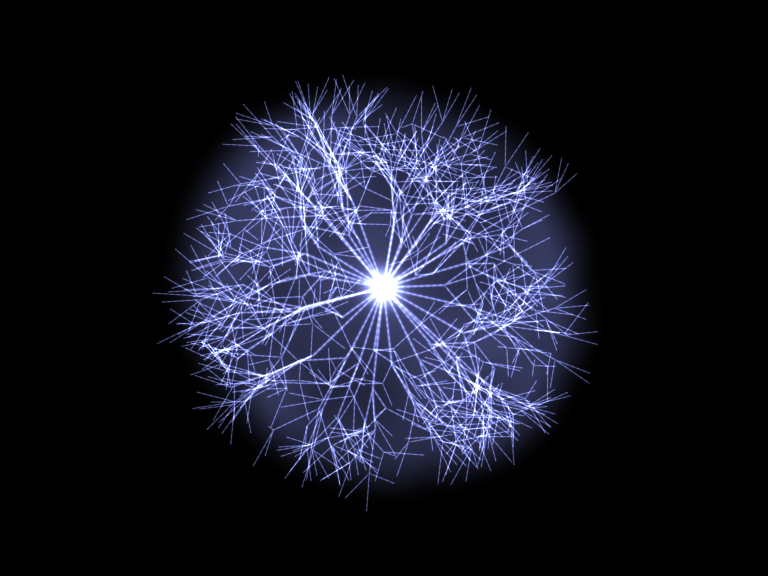
Reproduce this background procedurally as a Shadertoy shader.

```glsl
// A ball of branching electric filaments bursting from a white-hot core.
// Trunks are spread over a sphere, fork three times with hashed directions,
// and are projected flat; their light is summed over an uneven blue haze.

const vec3  TINT = vec3(0.58, 0.62, 1.0);    // light colour, clips to white
const vec2  CENTRE = vec2(-0.001, 0.001);    // offset in canvas heights
const int   TRUNKS = 36;
const int   FORKS = 3;
const float PHASE = 0.72;                    // turn of the first trunk
const float FLATTEN = 0.88;                  // pulls trunks toward the rim
const float BEAD_PITCH = 0.011;
const float HAZE_LEVEL = 0.33;
const float HAZE_RADIUS = 0.340;
const float HAZE_AXIS = 2.55;                // direction of the wider haze
const float CORE_RADIUS = 0.026;
const float OUTER_LIMIT = 0.48;
const float MIN_WIDTH_PIXELS = 0.45;

// One entry per branch level, trunk to tip
const float LENGTHS[4] = float[4](0.165, 0.092, 0.082, 0.070);
const float REACHES[4] = float[4](0.480, 0.290, 0.180, 0.090);
const float WIDTHS[4]  = float[4](0.0021, 0.0017, 0.0014, 0.0013);
const float GAINS[4]   = float[4](0.75, 0.65, 0.56, 0.52);
const float SPREADS[4] = float[4](0.25, 0.80, 0.95, 1.00);

struct Branch { vec3 base; vec3 tip; vec3 dir; };

vec3 hash3(float seed) {
    vec3 h = fract(vec3(seed) * vec3(0.1031, 0.1030, 0.0973));
    h += dot(h, h.yzx + 33.33);
    return fract((h.xxy + h.yzz) * h.zyx);
}

float valueNoise(vec2 p) {
    vec2 cell = floor(p), f = fract(p);
    f = f * f * (3.0 - 2.0 * f);
    float seed = cell.x + 57.0 * cell.y + 900.0;
    return mix(mix(hash3(seed).x, hash3(seed + 1.0).x, f.x),
               mix(hash3(seed + 57.0).x, hash3(seed + 58.0).x, f.x), f.y);
}

// Bends a heading at random and grows a branch of hashed length
Branch grow(vec3 base, vec3 heading, float seed, int level) {
    vec3 dir = normalize(heading + SPREADS[level] * (2.0 * hash3(seed) - 1.0));
    float size = LENGTHS[level] * mix(0.8, 1.12, hash3(seed + 0.37).y);
    return Branch(base, base + dir * size, dir);
}

// Trunks follow a golden-angle spiral over the sphere
Branch makeTrunk(int index) {
    float z = FLATTEN * (1.0 - 2.0 * (float(index) + 0.5) / float(TRUNKS));
    float angle = float(index) * 2.39996 + PHASE;
    vec3 heading = vec3(sqrt(1.0 - z * z) * vec2(cos(angle), sin(angle)), z);
    return grow(vec3(0.0), heading, float(index) + 11.0, 0);
}

bool outOfReach(vec2 p, Branch b, int level) {
    return distance(p, b.base.xy) > REACHES[level];
}

// Light from one projected filament, finely beaded along its length
float filament(vec2 p, Branch b, int level) {
    vec2 toPixel = p - b.base.xy, span = b.tip.xy - b.base.xy;
    float along = clamp(dot(toPixel, span) / max(dot(span, span), 1e-6), 0.0, 1.0);
    float width = max(WIDTHS[level], MIN_WIDTH_PIXELS / iResolution.y);
    float d = length(toPixel - span * along) / width;
    float beads = 0.85 + 0.15 * cos(6.2832 * along * length(span) / BEAD_PITCH);
    float joint = smoothstep(0.0, 0.08, along);    // no hot dot where forks meet
    return GAINS[level] * beads * joint * exp(-d * d);
}

float filaments(vec2 p) {
    float light = 0.0;
    for (int i = 0; i < TRUNKS; i++) {
        Branch trunk = makeTrunk(i);
        light += filament(p, trunk, 0);
        for (int j = 0; j < FORKS; j++) {
            float limbSeed = float(i * FORKS + j) + 101.0;
            Branch limb = grow(trunk.tip, trunk.dir, limbSeed, 1);
            if (outOfReach(p, limb, 1)) continue;
            light += filament(p, limb, 1);
            for (int k = 0; k < FORKS; k++) {
                float twigSeed = limbSeed * 3.0 + float(k) + 307.0;
                Branch twig = grow(limb.tip, limb.dir, twigSeed, 2);
                if (outOfReach(p, twig, 2)) continue;
                light += filament(p, twig, 2);
                for (int m = 0; m < FORKS; m++) {
                    float tipSeed = twigSeed * 3.0 + float(m) + 911.0;
                    Branch tip = grow(twig.tip, twig.dir, tipSeed, 3);
                    if (outOfReach(p, tip, 3)) continue;
                    light += filament(p, tip, 3);
                }
            }
        }
    }
    return light;
}

// Soft disc, wider along one axis and mottled
float haze(vec2 p, float r) {
    float lobe = cos(2.0 * (atan(p.y, p.x + 1e-5) - HAZE_AXIS));
    float mottle = valueNoise(p * 11.0 + 20.0);
    float edge = HAZE_RADIUS + 0.015 * lobe + 0.015 * (mottle - 0.5);
    float level = HAZE_LEVEL * (0.75 + 0.4 * mottle + 0.12 * lobe);
    return level * (1.0 - smoothstep(edge - 0.06, edge + 0.045, r));
}

float core(float r) {
    return 2.0 * exp(-r * r / (CORE_RADIUS * CORE_RADIUS)) + 0.4 * exp(-r / 0.04);
}

void mainImage(out vec4 fragColor, in vec2 fragCoord) {
    vec2 p = (fragCoord - 0.5 * iResolution.xy) / iResolution.y - CENTRE;
    float r = length(p);
    float light = 0.0;
    if (r < OUTER_LIMIT) light = filaments(p) + haze(p, r) + core(r);
    fragColor = vec4(min(TINT * light, 1.0), 1.0);
}
```
